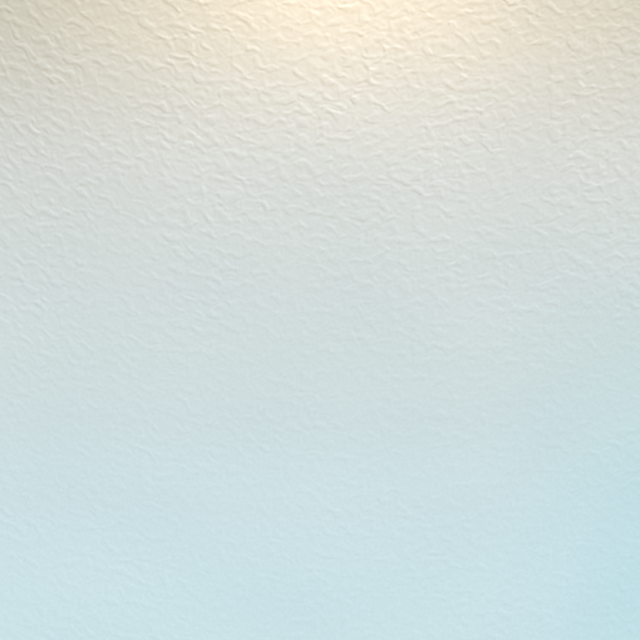
A three.js fragment shader for this texture:

```glsl
varying vec2 vUv;

vec2 hashGradient(vec2 cell) {
  vec3 h = fract(vec3(cell.xyx) * vec3(0.1031, 0.1030, 0.0973));
  h += dot(h, h.yzx + 33.33);
  return fract((h.xx + h.yz) * h.zy) * 2.0 - 1.0;
}

float gradientNoise(vec2 p) {
  vec2 cell = floor(p);
  vec2 f = fract(p);
  vec2 blend = f * f * f * (f * (f * 6.0 - 15.0) + 10.0);
  float a = dot(hashGradient(cell), f);
  float b = dot(hashGradient(cell + vec2(1.0, 0.0)), f - vec2(1.0, 0.0));
  float c = dot(hashGradient(cell + vec2(0.0, 1.0)), f - vec2(0.0, 1.0));
  float d = dot(hashGradient(cell + vec2(1.0)), f - vec2(1.0));
  return mix(mix(a, b, blend.x), mix(c, d, blend.x), blend.y);
}

// Plaster height: warped, flattened lumps with finer crumbs on top
float plasterHeight(vec2 p, float bend) {
  float fromBend = min(p.x - 0.65, 0.0);
  vec2 q = p - vec2(0.0, bend * fromBend * fromBend);
  q += 0.010 * vec2(gradientNoise(p * 42.0 + 7.0), gradientNoise(p * 42.0 + 61.0));
  float lumps = smoothstep(-0.10, 0.35, gradientNoise(q * vec2(56.0, 84.0) + 19.0));
  float crumbs = gradientNoise(q * vec2(110.0, 145.0) + 43.0);
  return lumps + 0.75 * crumbs;
}

// Slope towards the light gives bright upper rims and dark lower rims
float reliefShade(vec2 p, vec2 toLight, float bend) {
  return plasterHeight(p - toLight, bend) - plasterHeight(p + toLight, bend);
}

vec3 wallColor(vec2 p) {
  vec3 color = mix(vec3(0.795, 0.885, 0.905), vec3(0.820, 0.862, 0.860), smoothstep(0.05, 0.58, p.y));
  color = mix(color, vec3(0.845, 0.852, 0.828), smoothstep(0.48, 0.84, p.y));
  return mix(color, vec3(0.825, 0.810, 0.745), smoothstep(0.74, 1.02, p.y));
}

float lampGlow(vec2 p, vec2 center, vec2 stretch, float falloff) {
  vec2 d = (p - center) * stretch;
  return exp(-falloff * dot(d, d));
}

void main() {
  vec2 p = vUv;
  vec3 color = wallColor(p);

  // Warm light from the top edge, with a hotter core
  float glow = lampGlow(p, vec2(0.56, 1.02), vec2(1.0, 1.6), 8.0);
  float core = lampGlow(p, vec2(0.49, 1.03), vec2(1.0, 2.2), 12.0);
  color += vec3(0.120, 0.095, 0.080) * glow + vec3(0.060, 0.042, 0.022) * core;

  // Cool tint along the lower right edge, shade in the upper left corner
  float coolEdge = smoothstep(0.72, 1.05, p.x) * smoothstep(0.75, 0.2, p.y);
  color -= vec3(0.040, 0.006, 0.0) * coolEdge;
  color -= vec3(0.025, 0.022, 0.020) * lampGlow(p, vec2(0.0, 1.0), vec2(1.0, 0.6), 22.0);

  // Broad uneven tone
  color += vec3(0.014, 0.010, 0.008) * gradientNoise(p * vec2(5.0, 7.0) + 3.0);

  // Relief is deepest under the light and fades downwards
  float patches = 0.9 + 0.7 * gradientNoise(p * 8.0 + 29.0);
  float depth = mix(0.013, 0.045, smoothstep(0.30, 0.95, p.y)) + 0.022 * glow;
  float shade = reliefShade(p, vec2(0.0009, 0.0018), 0.35);
  color += vec3(0.90, 1.0, 1.15) * shade * depth * patches;

  // Fine grain
  color += 0.018 * gradientNoise(p * 190.0 + 11.0);

  gl_FragColor = vec4(clamp(color, 0.0, 1.0), 1.0);
}
```
